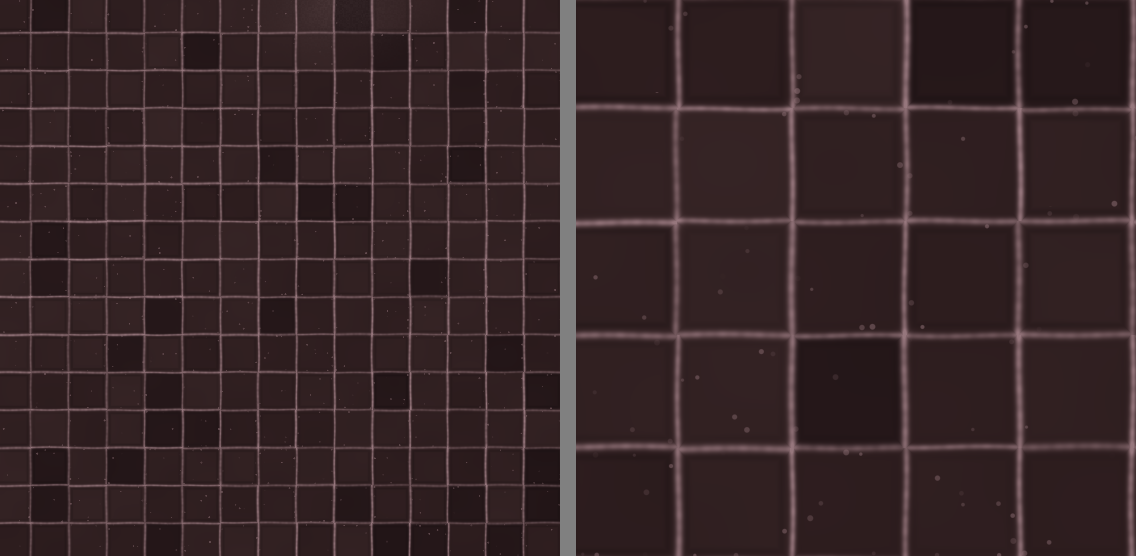
Left, the full canvas; right, a detail of the centre.
Give the GLSL for this texture, as a WebGL 1 fragment shader.

```glsl
precision highp float;
// Dark plum glass mosaic tiles with thin, uneven pink-grey grout.
uniform vec2 u_resolution;

#define TILES vec2(14.76, 14.74)
#define PHASE vec2(0.19, 0.13)
#define GROUT_WIDTH 0.031
#define GROUT_JITTER 0.026
#define SPECKS_PER_TILE 9.0
#define SPECK_CHANCE 0.025
#define DARK_TILE_CHANCE 0.13
#define TILE_DARK vec3(0.130, 0.080, 0.088)
#define TILE_DEEP vec3(0.168, 0.106, 0.112)
#define TILE_WARM vec3(0.212, 0.143, 0.147)
#define GROUT_COLOR vec3(0.590, 0.465, 0.490)

float hash(vec2 p) {
  vec3 q = fract(vec3(p.xyx) * vec3(0.1031, 0.1030, 0.0973));
  q += dot(q, q.yzx + 33.33);
  return fract((q.x + q.y) * q.z);
}

// Grout along integer x; each segment between crossings shifts and fades.
float groutLine(vec2 p, float seed, float strength, float pixel) {
  vec2 segment = vec2(floor(p.x + 0.5), floor(p.y)) + seed;
  float h = hash(segment);
  float bend = 0.006 * sin(p.y * 5.0 + h * 40.0);
  float d = p.x - segment.x + seed + (h - 0.5) * GROUT_JITTER + bend;
  float wear = 0.78 + 0.32 * hash(segment + 7.0);
  wear += 0.07 * sin(p.y * 23.0 + h * 30.0) + 0.05 * sin(p.y * 57.0 + h * 90.0);
  float width = max(GROUT_WIDTH * mix(0.85, 1.15, hash(segment + 19.0)), pixel * 0.7);
  return strength * wear * exp(-d * d / (width * width));
}

// Sparse cellular dots, denser near chipped tile edges.
float specks(vec2 p, float edge, float pixel) {
  vec2 grid = p * SPECKS_PER_TILE;
  vec2 id = floor(grid);
  vec2 center = 0.35 + 0.3 * vec2(hash(id + 3.0), hash(id + 51.0));
  float radius = mix(0.06, 0.18, hash(id + 83.0));
  float soft = max(0.12, pixel * SPECKS_PER_TILE * 0.6);
  float dotMask = 1.0 - smoothstep(radius, radius + soft, length(fract(grid) - center));
  float present = step(hash(id + 127.0), SPECK_CHANCE * mix(1.0, 3.5, edge));
  return dotMask * present * hash(id + 211.0);
}

void main() {
  vec2 uv = gl_FragCoord.xy / u_resolution;
  vec2 p = uv * TILES + PHASE;
  float pixel = TILES.x / u_resolution.x;
  vec2 id = floor(p);
  vec2 fromEdge = 0.5 - abs(fract(p) - 0.5);
  float edgeDistance = min(fromEdge.x, fromEdge.y);
  float edge = 1.0 - smoothstep(0.08, 0.16, edgeDistance);

  // Glass: random tile tones, slightly lighter toward the top left
  float tone = hash(id + 11.0);
  float light = 0.25 * (uv.y - uv.x * 0.4 - 0.3);
  vec3 color = mix(TILE_DEEP, TILE_WARM, clamp(tone * 0.75 + 0.1 + light, 0.0, 1.0));
  float darkTile = step(hash(id + 37.0), DARK_TILE_CHANCE);
  color = mix(color, TILE_DARK, darkTile * mix(0.55, 1.0, tone));
  color *= 1.0 + 0.025 * sin(p.x * 2.3 + tone * 6.0) * sin(p.y * 2.9 + tone * 9.0);

  // Shallow shadow inside the tile rim
  float rim = exp(-pow((edgeDistance - 0.085) / 0.03, 2.0));
  color *= 1.0 - 0.16 * rim * hash(id + 71.0);

  // Dusty reflection on a few tiles at the top
  vec2 glareOffset = (uv - vec2(0.63, 0.99)) / vec2(0.11, 0.07);
  float glare = exp(-dot(glareOffset, glareOffset)) * mix(0.2, 1.0, tone);
  float dust = 0.6 + 0.4 * hash(floor(p * 26.0));
  color += vec3(0.075, 0.070, 0.070) * glare * dust;

  // Specks and chipped edges
  color = mix(color, GROUT_COLOR, 0.5 * specks(p, edge, pixel));

  // Grout: verticals strengthen to the right, horizontals to the left
  float verticalStrength = mix(0.54, 0.84, smoothstep(0.1, 0.6, uv.x));
  float horizontalStrength = mix(0.80, 0.50, smoothstep(0.2, 0.8, uv.x));
  horizontalStrength *= 0.86 + 0.18 * exp(-pow((uv.y - 0.55) / 0.25, 2.0));
  float vertical = groutLine(p, 0.0, verticalStrength, pixel);
  float horizontal = groutLine(p.yx, 101.0, horizontalStrength, pixel);

  // Bright knots where the grout lines cross
  vec2 crossing = floor(p + 0.5);
  float knotRadius = 0.055;
  vec2 knotOffset = (p - crossing) / knotRadius;
  float knot = exp(-dot(knotOffset, knotOffset)) * hash(crossing + 61.0);
  float grout = clamp(max(vertical, horizontal) + 0.35 * knot, 0.0, 1.0);
  color = mix(color, GROUT_COLOR, grout);

  gl_FragColor = vec4(color, 1.0);
}
```
